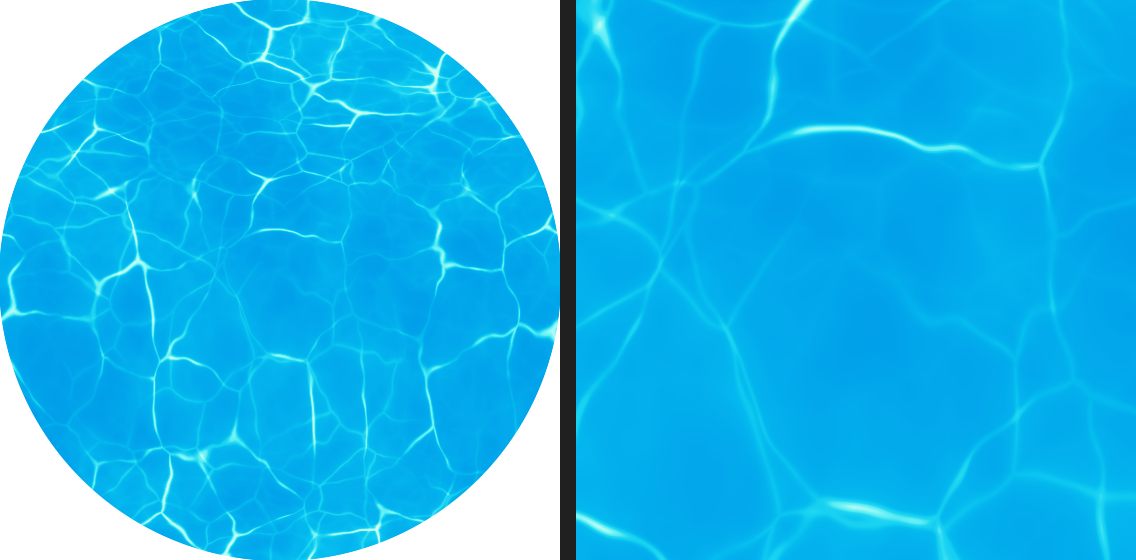
Left: the whole. Right: its middle third, enlarged.
Reproduce this texture procedurally as a three.js fragment shader.

```glsl
// Round window of sunlit pool water with bright caustic lines, on white.
#define DEEP vec3(0.0, 0.61, 0.912)
#define LIGHT vec3(0.02, 0.75, 0.94)
#define AQUA vec3(0.10, 0.825, 0.945)
#define GLOW vec3(0.38, 0.935, 0.96)
#define PALE vec3(0.80, 1.0, 0.95)
#define RADIUS 0.502
#define CELLS vec2(8.0, 8.0)
#define LINE_WIDTH 0.021
#define KNOT_WIDTH 0.085
#define WARP 0.085
#define SQUASH 0.35
#define TAU 6.2832

varying vec2 vUv;

float hash(vec2 p) {
  return fract(sin(dot(p, vec2(127.1, 311.7))) * 43758.545);
}

vec2 hash2(vec2 p) {
  return vec2(hash(p), hash(p + 57.3));
}

// Value noise that wraps over the unit square.
float noise(vec2 uv, float period, float seed) {
  vec2 p = uv * period;
  vec2 i = floor(p);
  vec2 f = fract(p);
  f = f * f * (3.0 - 2.0 * f);
  vec2 a = mod(i, period) + seed;
  vec2 b = mod(i + 1.0, period) + seed;
  return mix(mix(hash(a), hash(vec2(b.x, a.y)), f.x),
             mix(hash(vec2(a.x, b.y)), hash(b), f.x), f.y);
}

// Four octaves around zero.
float fbm(vec2 uv, float period, float seed) {
  float sum = -0.5;
  float gain = 0.46;
  for (int i = 0; i < 4; i++) {
    sum += gain * noise(uv, period, seed);
    period *= 2.0;
    seed += 13.0;
    gain *= 0.6;
  }
  return sum;
}

vec2 ripple(vec2 uv, float seed) {
  return uv + WARP * vec2(fbm(uv, 6.0, seed), fbm(uv, 6.0, seed + 71.0));
}

// Distances to the nearest and second nearest border of wrapped cells.
vec2 borders(vec2 uv, vec2 period, float seed) {
  vec2 p = uv * period;
  vec2 base = floor(p);
  vec2 f = fract(p);
  vec2 home = vec2(0.0);
  vec2 toHome = vec2(0.0);
  float best = 9.0;
  for (int y = -1; y <= 1; y++) {
    for (int x = -1; x <= 1; x++) {
      vec2 cell = vec2(float(x), float(y));
      vec2 r = cell + hash2(mod(base + cell, period) + seed) - f;
      if (dot(r, r) < best) {
        best = dot(r, r);
        toHome = r;
        home = cell;
      }
    }
  }
  vec2 d = vec2(9.0);
  for (int y = -2; y <= 2; y++) {
    for (int x = -2; x <= 2; x++) {
      vec2 cell = home + vec2(float(x), float(y));
      vec2 r = cell + hash2(mod(base + cell, period) + seed) - f;
      vec2 gap = r - toHome;
      if (dot(gap, gap) > 0.0001) {
        float edge = dot(0.5 * (r + toHome), normalize(gap));
        d = edge < d.x ? vec2(edge, d.x) : vec2(d.x, min(d.y, edge));
      }
    }
  }
  return d;
}

void main() {
  // Cells grow flatter towards the far, upper side.
  vec2 tile = fract(vUv);
  float phase = TAU * (tile.y - 0.85);
  float far = 0.5 + 0.5 * cos(phase);
  vec2 uv = tile + vec2(0.0, SQUASH * sin(phase) / TAU);

  // Main caustic net, with lines that fade and swell at the joints.
  vec2 net = borders(ripple(uv, 3.0), CELLS, 5.0);
  float power = smoothstep(-0.16, 0.22, fbm(uv, 10.0, 23.0));
  float knot = exp(-18.0 * net.y) * smoothstep(0.4, 0.8, noise(uv, 13.0, 37.0));
  float width = LINE_WIDTH * (0.75 + 0.4 * power) + KNOT_WIDTH * knot;
  float core = exp(-pow(net.x / width, 2.0)) * (0.3 + 1.7 * power);
  float halo = exp(-net.x / 0.09) * (0.3 + 0.7 * power);

  // Fainter nets and curling contours lying deeper in the water.
  vec2 faint = borders(ripple(uv, 41.0), vec2(9.0, 11.0), 61.0);
  vec2 fine = borders(ripple(uv, 83.0), vec2(14.0, 20.0), 97.0);
  float patches = smoothstep(-0.16, 0.18, fbm(uv, 6.0, 53.0));
  float veil = exp(-faint.x / 0.08) * patches;
  float glint = exp(-pow(faint.x / 0.025, 2.0)) * patches * (0.4 + 0.8 * far);
  float mesh = exp(-fine.x / 0.09) * (0.35 + 0.65 * far) * (1.0 - 0.5 * patches);
  float curl = exp(-abs(fbm(uv, 5.0, 131.0)) / 0.02) * (0.35 + 0.65 * far);

  // Broad tone and soft mottling of the water, then all light summed.
  float light = 0.36 + 1.4 * fbm(uv, 3.0, 11.0) + 0.8 * fbm(uv, 12.0, 19.0);
  light = max(light, 0.06);
  light += 0.45 * halo + 0.34 * veil + 0.32 * mesh + 0.2 * curl + 0.6 * glint + core;

  vec3 color = mix(DEEP, LIGHT, clamp(light, 0.0, 1.0));
  color = mix(color, AQUA, smoothstep(0.85, 1.35, light));
  color = mix(color, GLOW, smoothstep(1.35, 2.05, light));
  color = mix(color, PALE, smoothstep(1.95, 3.0, light));

  // Round window on white; it just meets its neighbours across the edges.
  float rim = smoothstep(-0.001, 0.001, length(tile - 0.5) - RADIUS);
  gl_FragColor = vec4(mix(color, vec3(1.0), rim), 1.0);
}
```
